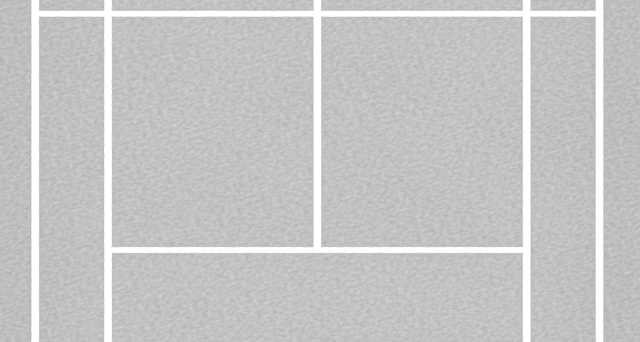
Give the GLSL for this texture, as a Shadertoy shader.

```glsl
// A grey, finely grained ground crossed by white court markings.
// Mirrored box distances give the lines; skewed gradient noise gives the
// grain, and also roughens the painted edges a little.

vec2 hashGradient(vec2 cell) {
    vec3 h = fract(vec3(cell.xyx) * vec3(0.1031, 0.1030, 0.0973));
    h += dot(h, h.yzx + 33.33);
    float angle = 6.2832 * fract((h.x + h.y) * h.z);
    return vec2(cos(angle), sin(angle));
}

float gradientNoise(vec2 p) {
    vec2 i = floor(p), f = p - i;
    vec2 u = f * f * f * (f * (f * 6.0 - 15.0) + 10.0);
    float a = dot(hashGradient(i), f);
    float b = dot(hashGradient(i + vec2(1, 0)), f - vec2(1, 0));
    float c = dot(hashGradient(i + vec2(0, 1)), f - vec2(0, 1));
    float d = dot(hashGradient(i + vec2(1, 1)), f - vec2(1, 1));
    return mix(mix(a, b, u.x), mix(c, d, u.x), u.y);
}

float boxDistance(vec2 p, vec2 halfSize) {
    vec2 q = abs(p) - halfSize;
    return length(max(q, 0.0)) + min(max(q.x, q.y), 0.0);
}

// Distance to the markings; x is measured from the centre line.
float courtLines(vec2 p) {
    float side = abs(p.x);
    float d = min(abs(side - 0.612), abs(side - 0.825)) - 0.0112;
    d = min(d, boxDistance(p - vec2(0.0, 0.66), vec2(0.0112, 0.39)));
    d = min(d, boxDistance(p - vec2(0.0, 0.9598), vec2(0.825, 0.0087)));
    return min(d, boxDistance(p - vec2(0.0, 0.269), vec2(0.612, 0.0087)));
}

void mainImage(out vec4 fragColor, in vec2 fragCoord) {
    vec2 uv = fragCoord / iResolution.y;
    float pixel = 1.0 / iResolution.y;
    vec2 court = uv - vec2(0.928, 0.0);

    // Short streaks, leaning slightly, over finer speckle
    vec2 skewed = vec2(uv.x + 0.3 * uv.y, uv.y - 0.3 * uv.x);
    float grain = gradientNoise(skewed * vec2(62.0, 105.0));
    grain += 0.6 * gradientNoise(skewed * vec2(115.0, 163.0) + 37.0);
    float mottle = gradientNoise(uv * 4.0 + 9.0);

    // Ground, a little darker towards the outer strips
    float ground = 0.76 + 0.065 * grain + 0.008 * mottle;
    ground -= 0.014 * smoothstep(0.55, 0.9, abs(court.x));

    // Paint with a faint shadow beside it
    float d = courtLines(court) + 0.0014 * grain;
    ground -= 0.02 * exp(-max(d, 0.0) * 180.0);
    float paint = 1.0 - smoothstep(-0.8 * pixel, 0.8 * pixel, d);

    fragColor = vec4(vec3(mix(ground, 1.0, paint)), 1.0);
}
```
